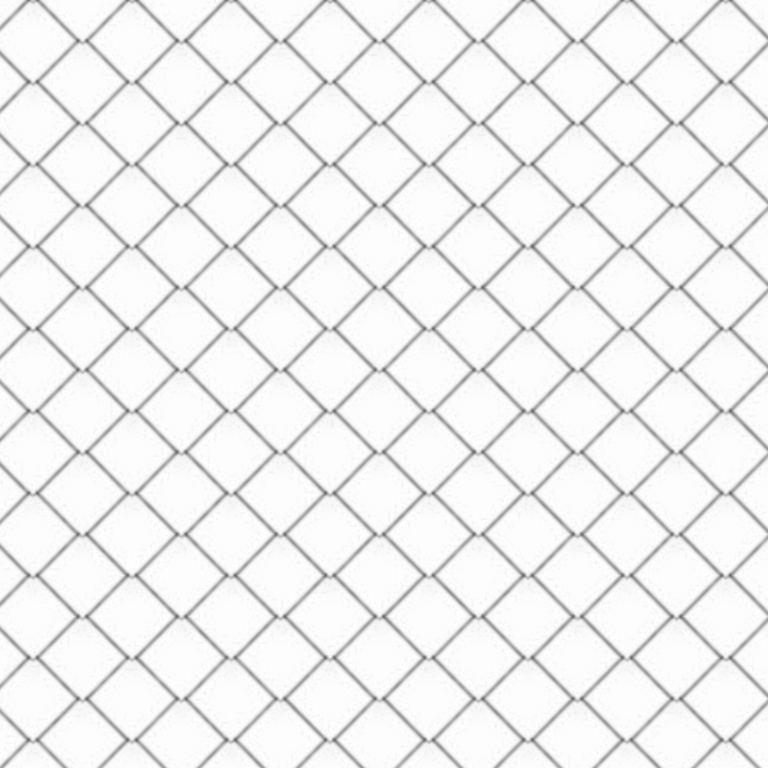
This pattern is drawn by a three.js fragment shader. Its source:

```glsl
varying vec2 vUv;

const vec2 PERIOD = vec2(0.1289, 0.1071);
const vec2 FIRST_NODE = vec2(0.0430, 0.0365);
const float HOOK_GAP = 0.0058;
const vec3 PAPER = vec3(0.992);
const vec3 WIRE = vec3(0.58);
const vec3 HOOK = vec3(0.36);

vec2 hashGradient(vec2 cell) {
  float h = fract(sin(dot(cell, vec2(127.1, 311.7))) * 43758.5);
  float angle = 6.28318 * h;
  return vec2(cos(angle), sin(angle));
}

float gradientNoise(vec2 p) {
  vec2 i = floor(p);
  vec2 f = p - i;
  vec2 u = f * f * (3.0 - 2.0 * f);
  vec2 e = vec2(1.0, 0.0);
  float bottom = mix(dot(hashGradient(i), f),
                     dot(hashGradient(i + e.xy), f - e.xy), u.x);
  float top = mix(dot(hashGradient(i + e.yx), f - e.yx),
                  dot(hashGradient(i + e.xx), f - e.xx), u.x);
  return mix(bottom, top, u.y);
}

float segmentDistance(vec2 p, vec2 a, vec2 b) {
  vec2 ab = b - a;
  float t = clamp(dot(p - a, ab) / dot(ab, ab), 0.0, 1.0);
  return length(p - a - ab * t);
}

float softStroke(float dist, float radius) {
  float r = dist / radius;
  return exp(-r * r);
}

vec2 repeatCentered(vec2 p, vec2 period) {
  return (fract(p / period + 0.5) - 0.5) * period;
}

// Offset from the nearest node of the staggered lattice
vec2 nearestNode(vec2 p, vec2 period) {
  vec2 even = repeatCentered(p, period);
  vec2 odd = repeatCentered(p + 0.5 * period, period);
  float evenReach = dot(abs(even), 1.0 / period);
  float oddReach = dot(abs(odd), 1.0 / period);
  return evenReach < oddReach ? even : odd;
}

void main() {
  vec2 local = nearestNode(vUv - FIRST_NODE, PERIOD);
  vec2 mirrored = vec2(abs(local.x), local.y);
  vec2 hook = vec2(HOOK_GAP, 0.0);

  // Zigzag wires and the shallow dip joining each pair
  vec2 nextHook = 0.5 * PERIOD - hook;
  float wireDistance = segmentDistance(abs(local), hook, nextHook);
  float wire = softStroke(wireDistance, 0.0030);
  float dipDistance = segmentDistance(mirrored, hook, vec2(0.0, -0.0030));
  float dip = 0.65 * softStroke(dipDistance, 0.0025);
  float knot = softStroke(length(mirrored - hook), 0.0027);

  // Uneven wire tone, slightly lighter on the rising diagonals
  float tone = 0.92 + 0.25 * gradientNoise(vUv * 90.0);
  tone -= 0.06 * step(0.0, local.x * local.y);

  // Faint shade below the knots and grain beside the wires
  float shade = softStroke(length(local + vec2(0.0, 0.012)), 0.014);
  float grainBand = softStroke(wireDistance - 0.012, 0.008);
  float grain = max(gradientNoise(vUv * 230.0), 0.0) * grainBand;

  vec3 color = PAPER - 0.025 * shade - 0.07 * grain;
  color = mix(color, WIRE, clamp(max(wire, dip) * tone, 0.0, 1.0));
  color = mix(color, HOOK, 0.75 * knot);
  gl_FragColor = vec4(color, 1.0);
}
```
